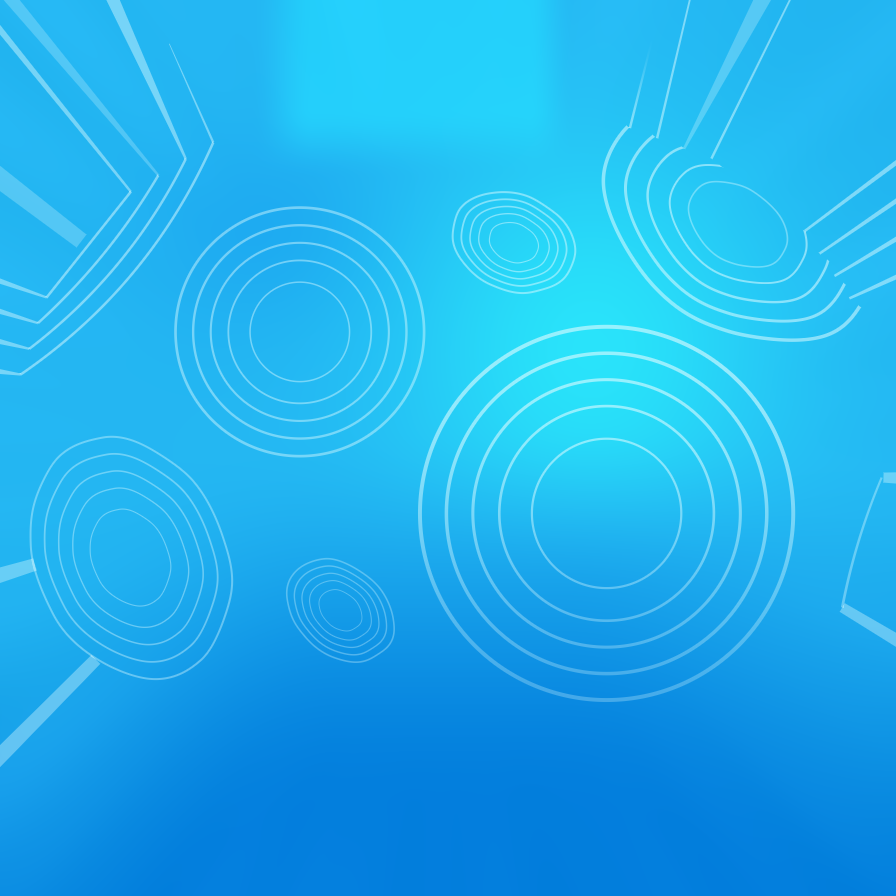
Reproduce this background procedurally as a WebGL 1 fragment shader.

```glsl
precision highp float;
// Blue gradient with a cyan glow, overlaid with nested contour rings and
// bands fanning out to the corners. Fields are soft masks; the line work
// comes from ellipse distances and tapered, optionally bowed strokes.
uniform vec2 u_resolution;

const vec3 DEEP = vec3(0.01, 0.495, 0.865);
const vec3 SKY = vec3(0.14, 0.715, 0.95);
const vec3 SHADE = vec3(0.11, 0.65, 0.94);
const vec3 PANEL = vec3(0.14, 0.81, 0.985);
const vec3 GLOW = vec3(0.16, 0.89, 0.98);
const vec3 LINE = vec3(0.86, 0.98, 1.0);

vec2 hashGradient(vec2 cell) {
  float a = 6.2832 * fract(sin(dot(cell, vec2(127.1, 311.7))) * 4375.85);
  return vec2(cos(a), sin(a));
}

float gradientNoise(vec2 p) {
  vec2 i = floor(p), f = fract(p), e = vec2(1, 0);
  vec2 u = f * f * (3.0 - 2.0 * f);
  float low = mix(dot(hashGradient(i), f), dot(hashGradient(i + e), f - e), u.x);
  float high = mix(dot(hashGradient(i + e.yx), f - e.yx),
                   dot(hashGradient(i + 1.0), f - 1.0), u.x);
  return mix(low, high, u.y);
}

float cover(float dist, float px) { return clamp(0.5 - dist / px, 0.0, 1.0); }

float bump(vec2 p, vec2 center, vec2 size) {
  vec2 q = (p - center) / size;
  return exp(-dot(q, q));
}

// x: normalized ellipse radius, y: factor turning radius steps into distance
vec2 ellipseField(vec2 p, vec2 center, vec2 radii, float angle, float wobble) {
  float c = cos(angle), s = sin(angle);
  vec2 d = p - center;
  vec2 q = vec2(c * d.x + s * d.y, c * d.y - s * d.x) / radii;
  float k = max(length(q), 0.001);
  float bend = 1.0 + wobble * gradientNoise(q / k * 1.7 + center * 9.0);
  return vec2(k * bend, k / max(length(q / radii), 0.001));
}

// Five nested rings, thinning towards the innermost
float rings(vec2 field, float halfWidth, float px) {
  float ink = 0.0;
  for (int i = 0; i < 5; i++) {
    float n = float(i);
    float radius = 1.0 - 0.1417 * n - 0.033 * step(3.5, n);
    float w = halfWidth * (1.0 - 0.11 * n);
    ink += cover(abs(field.x - radius) * field.y - w, px);
  }
  return ink;
}

// Stroke from a to b, half widths w.x to w.y, bulging sideways by height
float stroke(vec2 p, vec2 a, vec2 b, vec2 w, float height, float px) {
  float len = length(b - a);
  vec2 dir = (b - a) / len, d = p - a;
  float s = dot(d, dir) / len, n = dir.x * d.y - dir.y * d.x;
  float slope = 4.0 * height * (1.0 - 2.0 * s) / len;
  float dist = abs(n - 4.0 * height * s * (1.0 - s)) / sqrt(1.0 + slope * slope);
  dist -= mix(w.x, w.y, clamp(s, 0.0, 1.0));
  return cover(max(dist, (abs(s - 0.5) - 0.5) * len), px);
}

vec3 backdrop(vec2 p) {
  float side = smoothstep(0.12, 0.5, abs(p.x - 0.5));
  float lift = side * (p.x < 0.5 ? 0.24 : 0.15) * max(1.0 - 1.5 * p.y, 0.0);
  vec3 col = mix(DEEP, SKY, smoothstep(0.1, 0.52, p.y + lift));
  col = mix(col, SHADE, 0.8 * bump(p, vec2(0.31, 0.74), vec2(0.15, 0.11)));
  float panel = smoothstep(0.28, 0.35, p.x) * (1.0 - smoothstep(0.59, 0.64, p.x));
  col = mix(col, PANEL, panel * smoothstep(0.8, 0.88, p.y));
  float glow = bump(p, vec2(0.66, 0.61), vec2(0.21, 0.23));
  col = mix(col, GLOW, glow * smoothstep(0.33, 0.53, p.y));
  vec2 ray = p - 0.5;
  float r = max(length(ray), 0.01);
  return col + 0.035 * smoothstep(0.3, 0.7, r) * gradientNoise(ray / r * 7.0);
}

// Bowed contours at upper left, each with a tail and a ray
float leftContours(vec2 p, float px) {
  float ink = 0.0;
  for (int i = 0; i < 4; i++) {
    float n = float(i), t = n / 3.0;
    vec2 top = mix(vec2(0.238, 0.841), vec2(0.146, 0.786), t);
    vec2 low = mix(vec2(0.023, 0.582), vec2(0.052, 0.668), t);
    vec2 tail = vec2(-0.005, mix(0.586, 0.688, t));
    vec2 end = n < 0.5 ? vec2(0.189, 0.951) : n < 1.5 ? vec2(0.124, 1.005)
             : n < 2.5 ? vec2(0.009, 1.005) : vec2(-0.005, 0.973);
    float w = n < 0.5 ? 0.0004 : n < 2.5 ? 0.007 : 0.0035;
    float alpha = abs(n - 2.0) < 0.5 ? 0.25 : 0.45;
    ink += 0.5 * stroke(p, low, top, vec2(0.0014), 0.024 * (t - 1.0), px);
    ink += 0.45 * stroke(p, low, tail, vec2(0.0012, 0.003), 0.0, px);
    ink += alpha * stroke(p, top, end, vec2(0.0013, w), 0.0, px);
  }
  return ink;
}

// Elliptic arcs at upper right, cut by a chord whose ends send out rays
float rightContours(vec2 p, float px) {
  vec2 field = ellipseField(p, vec2(0.823, 0.749), vec2(0.165, 0.112), -0.605, 0.05);
  float ink = 0.4 * cover(abs(field.x - 0.365) * field.y - 0.0009, px);
  for (int i = 0; i < 4; i++) {
    float n = float(i), t = n / 3.0, wide = step(abs(n - 2.0), 0.5);
    vec2 a = mix(vec2(0.703, 0.857), vec2(0.794, 0.823), t);
    vec2 b = mix(vec2(0.948, 0.667), vec2(0.898, 0.742), t);
    vec2 chord = normalize(b - a), d = p - a;
    float arc = abs(field.x - 1.0 + 0.165 * n) * field.y - mix(0.002, 0.0011, t);
    ink += 0.55 * cover(max(arc, chord.x * d.y - chord.y * d.x), px);
    vec2 top = vec2(0.74 + 0.031 * mod(n, 2.0) + 0.113 * floor(n * 0.5), 1.005);
    float fade = n < 0.5 ? 1.0 - smoothstep(0.86, 0.96, p.y) : 1.0 - 0.45 * wide;
    ink += 0.5 * fade * stroke(p, a, top, vec2(0.0014, 0.001 + 0.008 * wide), 0.0, px);
    vec2 end = vec2(1.005, mix(0.693, 0.822, t));
    ink += 0.5 * stroke(p, b, end, vec2(0.0014, 0.0026), 0.0, px);
  }
  return ink;
}

// Loose bands at the left and right edges
float edgeBands(vec2 p, float px) {
  vec2 w = vec2(0.009, 0.007), corner = vec2(0.94, 0.322);
  float ink = 0.7 * stroke(p, vec2(-0.02, 0.816), vec2(0.091, 0.731), w * 1.3, 0.0, px);
  ink += stroke(p, vec2(-0.02, 0.352), vec2(0.039, 0.37), w, 0.0, px);
  ink += stroke(p, vec2(-0.02, 0.136), vec2(0.107, 0.264), w, 0.0, px);
  ink += stroke(p, vec2(1.02, 0.466), vec2(0.986, 0.467), w * 0.8, 0.0, px);
  ink += stroke(p, vec2(1.02, 0.274), corner, w * 0.8, 0.0, px);
  return 0.38 * (ink + stroke(p, corner, vec2(0.984, 0.467), w * 0.17, 0.004, px));
}

void main() {
  vec2 p = gl_FragCoord.xy / u_resolution;
  float px = 1.0 / min(u_resolution.x, u_resolution.y);
  vec2 large = ellipseField(p, vec2(0.677, 0.427), vec2(0.2083), 0.0, 0.0);
  vec2 medium = ellipseField(p, vec2(0.3346, 0.6296), vec2(0.1387), 0.0, 0.0);
  vec2 upper = ellipseField(p, vec2(0.5736, 0.729), vec2(0.0704, 0.0534), -0.379, 0.05);
  vec2 left = ellipseField(p, vec2(0.145, 0.378), vec2(0.1388, 0.1055), 1.979, 0.05);
  vec2 lower = ellipseField(p, vec2(0.38, 0.319), vec2(0.0668, 0.049), -0.71, 0.05);
  float ink = mix(0.28, 0.62, smoothstep(0.22, 0.6, p.y)) * rings(large, 0.0022, px);
  ink += 0.45 * rings(medium, 0.0015, px) + 0.5 * rings(upper, 0.0011, px);
  ink += 0.4 * rings(left, 0.0011, px) + 0.33 * rings(lower, 0.0009, px);
  ink += leftContours(p, px) + rightContours(p, px) + edgeBands(p, px);
  gl_FragColor = vec4(mix(backdrop(p), LINE, min(ink, 0.65)), 1.0);
}
```
